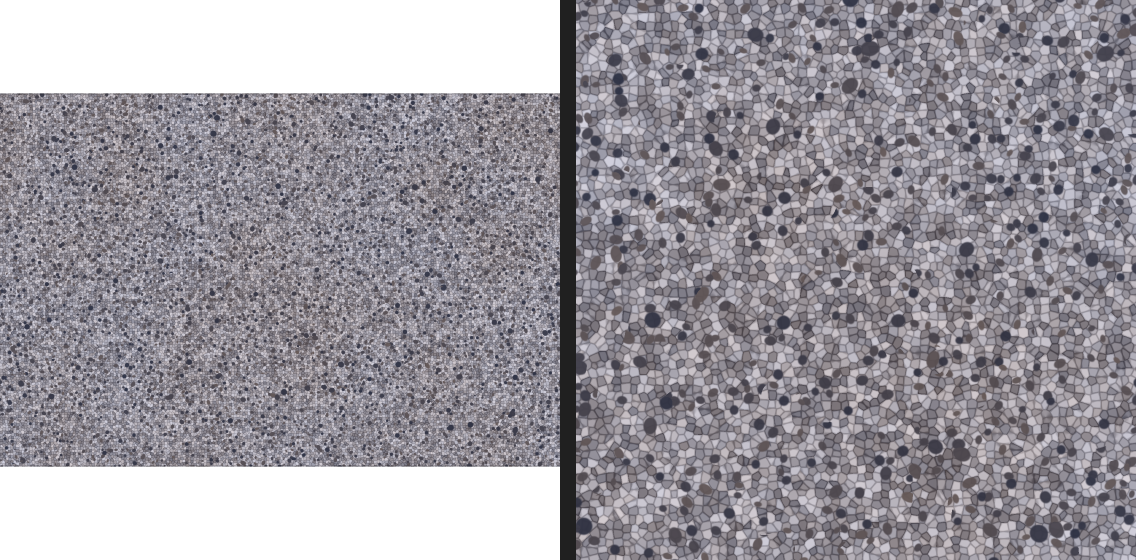
Left, the full canvas; right, a detail of the centre.
Give the GLSL for this texture, as a WebGL 1 fragment shader.

```glsl
precision highp float;
// Speckled grey granite slab with fine pale grains and dark chips, between white bands.

uniform vec2 u_resolution;

vec3 hash3(vec2 p) {
  vec3 q = fract(p.xyx * vec3(0.1031, 0.1030, 0.0973));
  q += dot(q, q.yxz + 33.33);
  return fract((q.xxy + q.yzz) * q.zyx);
}

// Value noise that repeats after the given whole number of cells.
float wrapNoise(vec2 uv, float cells, float seed) {
  vec2 p = uv * cells;
  vec2 i = floor(p);
  vec2 f = fract(p);
  f = f * f * (3.0 - 2.0 * f);
  float a = hash3(mod(i, cells) + seed).x;
  float b = hash3(mod(i + vec2(1.0, 0.0), cells) + seed).x;
  float c = hash3(mod(i + vec2(0.0, 1.0), cells) + seed).x;
  float d = hash3(mod(i + 1.0, cells) + seed).x;
  return mix(mix(a, b, f.x), mix(c, d, f.x), f.y);
}

// Packed pale grains: x is the shade, y the warmth.
vec2 paleGrains(vec2 uv) {
  const float cells = 208.0;
  vec2 p = uv * cells;
  vec2 i = floor(p);
  float nearest = 9.0;
  float second = 9.0;
  vec2 trait = vec2(0.0);
  for (int y = -1; y <= 1; y++) {
    for (int x = -1; x <= 1; x++) {
      vec2 cell = i + vec2(float(x), float(y));
      vec3 h = hash3(mod(cell, cells) + 11.0);
      float dist = length(cell + 0.1 + 0.8 * h.xy - p);
      if (dist < nearest) {
        second = nearest;
        nearest = dist;
        trait = vec2(h.z, fract(h.x * 7.0 + h.y * 5.0));
      } else {
        second = min(second, dist);
      }
    }
  }
  float gap = 1.0 - smoothstep(0.0, 0.32, second - nearest);
  return vec2(mix(0.47, 0.81, trait.x) - 0.20 * gap, trait.y - 0.5);
}

// Scattered dark chips: x is the coverage, y a random trait of the chip.
vec2 darkChips(vec2 uv, float density) {
  const float cells = 128.0;
  vec2 p = uv * cells;
  vec2 i = floor(p);
  vec2 chip = vec2(0.0);
  for (int y = -1; y <= 1; y++) {
    for (int x = -1; x <= 1; x++) {
      vec2 cell = i + vec2(float(x), float(y));
      vec2 id = mod(cell, cells);
      vec3 place = hash3(id + 301.0);
      vec3 shape = hash3(id + 577.0);
      vec2 d = p - cell - place.xy;
      float angle = 6.2832 * shape.x;
      vec2 axis = vec2(cos(angle), sin(angle));
      d = vec2(dot(d, axis), dot(d, vec2(-axis.y, axis.x)));
      d.y *= 1.0 + 0.6 * shape.y;
      float radius = 0.27 + 0.2 * shape.z + 0.25 * pow(shape.z, 12.0);
      float cover = 1.0 - smoothstep(radius - 0.08, radius + 0.1, length(d));
      cover *= step(place.z, density);
      if (cover > chip.x) chip = vec2(cover, shape.y);
    }
  }
  return chip;
}

vec3 granite(vec2 uv) {
  float broad = wrapNoise(uv, 9.0, 40.0) - 0.5;
  float fine = wrapNoise(uv, 42.0, 90.0) - 0.5;
  vec2 pale = paleGrains(uv);
  vec2 chip = darkChips(uv, 0.29 + 0.12 * broad + 0.22 * fine);
  float shade = pale.x + 0.035 * broad + 0.05 * fine;
  shade = mix(shade, 0.21 + 0.15 * chip.y, 0.95 * chip.x);
  float warmth = mix(0.025 * pale.y, 0.06 * (chip.y - 0.5), chip.x) - 0.02 * broad;
  return shade + vec3(0.002, -0.014, 0.02) + warmth * vec3(1.0, 0.1, -1.0);
}

vec3 slab(vec2 uv) {
  float inside = 1.0 / 3.0 - abs(uv.y - 0.5);
  if (inside < 0.0) return vec3(1.0);
  float rim = 1.0 - smoothstep(0.0, 0.004, inside);
  return granite(uv) * (1.0 - 0.18 * rim);
}

void main() {
  // Average a 3 by 3 grid of samples to smooth all edges.
  vec3 color = vec3(0.0);
  for (int y = -1; y <= 1; y++) {
    for (int x = -1; x <= 1; x++) {
      vec2 offset = vec2(float(x), float(y)) / 3.0;
      color += slab((gl_FragCoord.xy + offset) / u_resolution);
    }
  }
  gl_FragColor = vec4(color / 9.0, 1.0);
}
```
